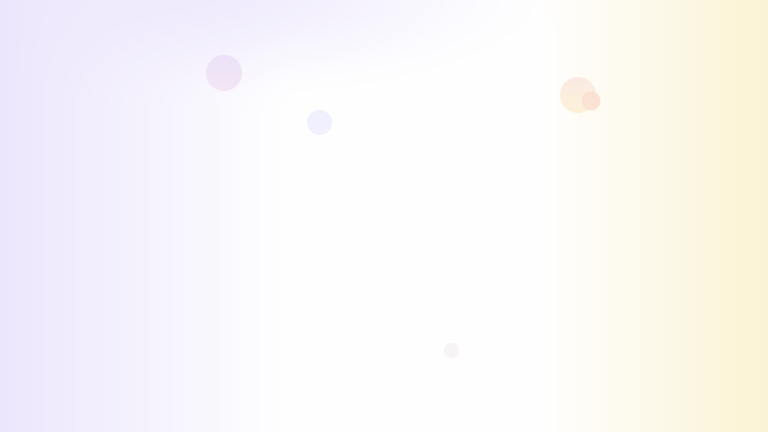
Write a Shadertoy shader that draws this background.

```glsl
const vec3 LAVENDER = vec3(0.924, 0.902, 0.988);
const vec3 CREAM = vec3(0.984, 0.953, 0.831);

// Soft-edged disc, tinted from its lower to its upper edge
vec3 addDisc(vec3 base, vec2 p, vec2 center, float radius, vec3 low, vec3 high) {
    vec2 offset = p - center;
    float edge = 0.75 / iResolution.y;
    float cover = 1.0 - smoothstep(-edge, edge, length(offset) - radius);
    vec3 tint = mix(low, high, clamp(0.5 + 0.5 * offset.y / radius, 0.0, 1.0));
    return mix(base, tint, cover);
}

void mainImage(out vec4 fragColor, in vec2 fragCoord) {
    vec2 uv = fragCoord / iResolution.xy;
    // Height units, with x scaled to a 16:9 layout
    vec2 p = vec2((fragCoord.x - 0.5 * iResolution.x) / iResolution.y + 0.8889, uv.y);

    // Side washes and the glow along the top
    float leftWash = clamp(1.0 - uv.x / 0.38, 0.0, 1.0);
    float rightWash = clamp((uv.x - 0.70) / 0.30, 0.0, 1.0);
    float glowDistance = length((uv - vec2(0.29, 1.02)) / vec2(0.48, 0.28));
    float topGlow = 0.72 * (1.0 - smoothstep(0.0, 1.0, glowDistance));
    float lavender = 1.0 - (1.0 - leftWash) * (1.0 - topGlow);

    vec3 color = mix(vec3(0.998), LAVENDER, lavender);
    color = mix(color, CREAM, rightWash);

    // Floating discs
    color = addDisc(color, p, vec2(0.5185, 0.831), 0.0417, vec3(0.953, 0.902, 0.957), vec3(0.922, 0.886, 0.973));
    color = addDisc(color, p, vec2(0.7396, 0.7164), 0.0289, vec3(0.949, 0.945, 0.996), vec3(0.941, 0.937, 0.996));
    color = addDisc(color, p, vec2(1.338, 0.780), 0.0417, vec3(0.988, 0.945, 0.847), vec3(0.980, 0.918, 0.890));
    color = addDisc(color, p, vec2(1.368, 0.766), 0.0220, vec3(0.984, 0.898, 0.835), vec3(0.980, 0.878, 0.827));
    color = addDisc(color, p, vec2(1.045, 0.1887), 0.0174, vec3(0.973, 0.957, 0.961), vec3(0.965, 0.957, 0.969));

    fragColor = vec4(color, 1.0);
}
```
